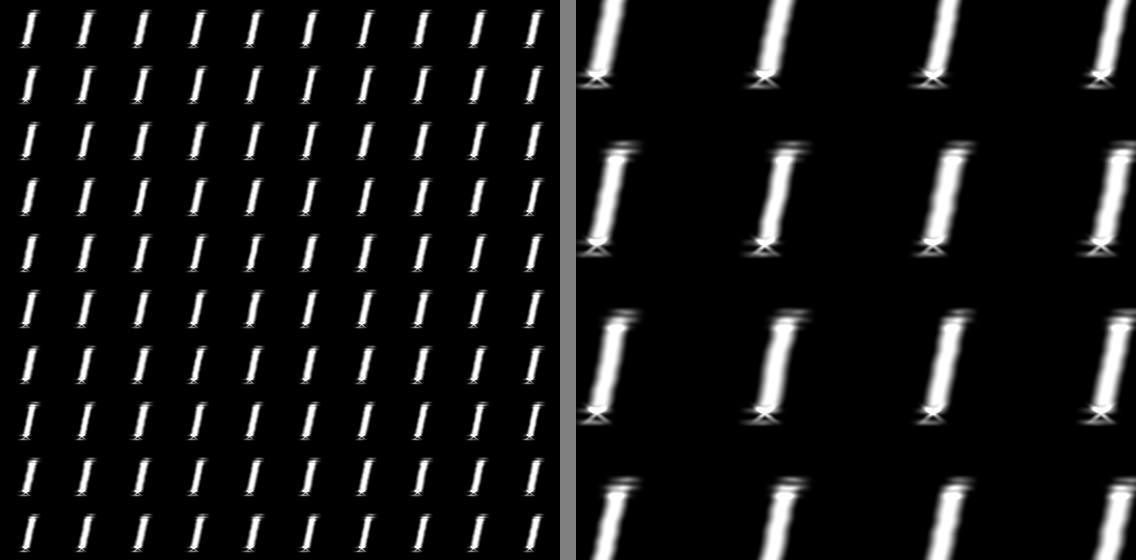
Left, the full canvas; right, a detail of the centre.
Give the GLSL for this pattern, as a WebGL 1 fragment shader.

```glsl
precision highp float;
// A ten by ten grid of soft white slanted strokes on black.
// Each stroke is a blurred leaning bar with frayed streaks at its head and a
// small crossed foot; a hash per cell varies its width, fray and edge wobble.

uniform vec2 u_resolution;

const float REPEATS = 10.0;
const float SLANT = 0.21;

float hash(vec2 p) {
  vec3 q = fract(vec3(p.xyx) * 0.1031);
  q += dot(q, q.yzx + 33.33);
  return fract((q.x + q.y) * q.z);
}

vec2 gradient(vec2 lattice) {
  float angle = 6.2832 * hash(lattice);
  return vec2(cos(angle), sin(angle));
}

// Gradient noise, roughly -0.7 to 0.7
float gradientNoise(vec2 p) {
  vec2 i = floor(p);
  vec2 f = fract(p);
  vec2 w = f * f * f * (f * (f * 6.0 - 15.0) + 10.0);
  float a = dot(gradient(i), f);
  float b = dot(gradient(i + vec2(1.0, 0.0)), f - vec2(1.0, 0.0));
  float c = dot(gradient(i + vec2(0.0, 1.0)), f - vec2(0.0, 1.0));
  float d = dot(gradient(i + 1.0), f - 1.0);
  return mix(mix(a, b, w.x), mix(c, d, w.x), w.y);
}

// One at zero distance, falling smoothly to nothing at the radius
float falloff(float dist, float radius) {
  return 1.0 - smoothstep(0.0, radius, abs(dist));
}

float streak(vec2 p, vec2 centre, vec2 radius) {
  return falloff(p.x - centre.x, radius.x) * falloff(p.y - centre.y, radius.y);
}

float axisX(float y) {
  return 0.528 + SLANT * (y - 0.5);
}

// Leaning bar with blurred sides and ends
float bar(vec2 p, float width, float seed) {
  float wobble = 0.012 * gradientNoise(vec2(p.y * 13.0, seed));
  float side = abs(p.x - axisX(p.y) + wobble);
  float ends = smoothstep(0.18, 0.27, p.y) * (1.0 - smoothstep(0.69, 0.81, p.y));
  return ends * (1.0 - smoothstep(0.018, 0.098, side / width));
}

// Horizontal wisps that fan out at the upper end
float head(vec2 p, float spread) {
  float light = 0.0;
  for (int i = 0; i < 3; i++) {
    float row = float(i);
    float y = 0.81 - 0.046 * row;
    vec2 centre = vec2(axisX(y) + 0.034 - 0.014 * row, y);
    float reach = spread * (0.15 - 0.02 * abs(row - 1.0));
    light += (0.62 - 0.16 * abs(row - 1.0)) * streak(p, centre, vec2(reach, 0.034));
  }
  return light;
}

// Crossed diagonals between two flat wisps at the lower end
float foot(vec2 p, float spread) {
  vec2 q = p - vec2(axisX(0.205) - 0.008, 0.205);
  float cross = falloff(abs(q.x) - 1.3 * abs(q.y), 0.038);
  float box = falloff(q.x, 0.14 * spread) * falloff(q.y, 0.085);
  float light = 0.75 * cross * box;
  for (int i = 0; i < 2; i++) {
    float row = float(i);
    vec2 centre = vec2(-0.025 + 0.012 * row, -0.052 + 0.07 * row);
    light += 0.5 * streak(q, centre, vec2(0.14 * spread, 0.029));
  }
  return light;
}

float stroke(vec2 p, vec2 cell) {
  float seed = hash(cell + 3.0);
  float width = mix(0.88, 1.1, seed);
  float spread = mix(0.85, 1.12, hash(cell + 41.0));
  float wear = 1.0 + 0.6 * gradientNoise(p * vec2(12.0, 28.0) + 50.0 * seed);
  float frayed = (head(p, spread) + foot(p, spread)) * wear;
  return clamp(bar(p, width, 20.0 * seed) + frayed, 0.0, 1.0);
}

void main() {
  vec2 grid = gl_FragCoord.xy / u_resolution * REPEATS;
  vec2 cell = mod(floor(grid), REPEATS);
  float light = stroke(fract(grid), cell);
  gl_FragColor = vec4(vec3(light), 1.0);
}
```
